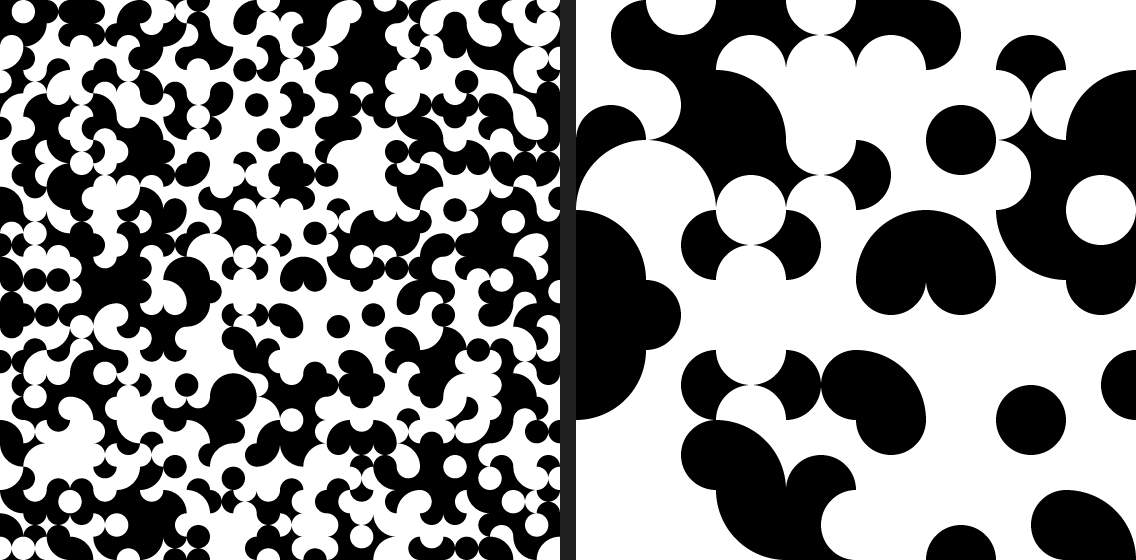
Left: the whole. Right: its middle third, enlarged.
This pattern is drawn by a Shadertoy shader. Its source:

```glsl
// Black and white blobs of half and quarter discs on a seamless grid of randomly coloured cell edges.

const float CELLS = 24.0;  // whole cells per canvas side, so the grid wraps

float hash(vec2 cell, float seed) {
    vec2 wrapped = mod(cell, CELLS);
    return fract(sin(dot(vec3(wrapped, seed), vec3(127.1, 311.7, 74.7))) * 43758.5453);
}

// Random colour, 0 or 1, of a cell's left (seed 1) or bottom (seed 2) edge
float edgeColor(vec2 cell, float seed) {
    return step(0.5, hash(cell, seed));
}

// 1 if the point lies in a disc, else 0
float disc(vec2 point, vec2 center, float radius) {
    return 1.0 - step(radius, distance(point, center));
}

// Colour at a point given in cell units
float blobs(vec2 p) {
    vec2 cell = floor(p), q = fract(p);

    // Edges shared with the neighbours: left, right, bottom, top
    vec4 edges = vec4(edgeColor(cell, 1.0), edgeColor(cell + vec2(1, 0), 1.0),
                      edgeColor(cell, 2.0), edgeColor(cell + vec2(0, 1), 2.0));
    float whiteEdges = dot(edges, vec4(1));

    // The rarer edge colour forms the discs; a tie is settled at random
    float ink = step(0.5, hash(cell, 3.0));
    if (whiteEdges < 1.5) ink = 1.0;
    if (whiteEdges > 2.5) ink = 0.0;
    vec4 inked = 1.0 - abs(edges - ink);

    float inside;
    if (abs(whiteEdges - 2.0) < 0.5 && edges.x != edges.y) {
        // Two adjacent edges: a quarter disc around their common corner
        inside = disc(q, inked.yw, 1.0);
    } else {
        // Single or opposite edges: a half disc on each
        vec4 halves = vec4(disc(q, vec2(0.0, 0.5), 0.5), disc(q, vec2(1.0, 0.5), 0.5),
                           disc(q, vec2(0.5, 0.0), 0.5), disc(q, vec2(0.5, 1.0), 0.5));
        inside = min(dot(halves, inked), 1.0);
    }
    return mix(1.0 - ink, ink, inside);
}

void mainImage(out vec4 fragColor, in vec2 fragCoord) {
    // Average a 4 by 4 grid of samples per pixel to smooth the edges
    float shade = 0.0;
    for (int i = 0; i < 16; i++) {
        vec2 offset = (vec2(i % 4, i / 4) - 1.5) / 4.0;
        shade += blobs((fragCoord + offset) / iResolution.y * CELLS) / 16.0;
    }
    fragColor = vec4(vec3(shade), 1.0);
}
```
